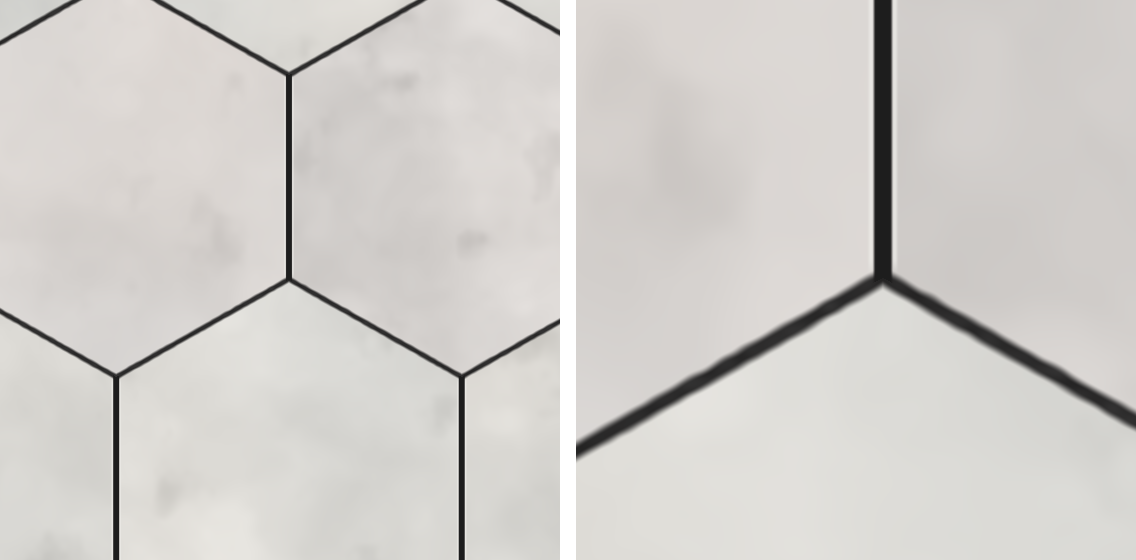
Left, the full canvas; right, a detail of the centre.
This pattern is drawn by a Shadertoy shader. Its source:

```glsl
// Large pale marble hexagon tiles with thin dark joints
#define TILE_W 0.617               // flat-to-flat width
#define ROW_H 0.539                // distance between rows
#define TIP_H 0.3568               // centre to upper tip
#define SHOULDER_H 0.1823          // centre to end of upright side
#define ORIGIN vec2(0.2075, 0.6836)
#define UPRIGHT_HALF 0.0053        // joint half widths
#define SLOPE_HALF 0.0044
#define STONE vec3(0.850, 0.838, 0.824)
#define JOINT vec3(0.115, 0.112, 0.112)
#define MOTTLE 0.17                // strength of the clouding

float hash(vec2 p) {
    vec3 q = fract(vec3(p.xyx) * 0.1031);
    q += dot(q, q.yzx + 33.33);
    return fract((q.x + q.y) * q.z);
}

float noise(vec2 p) {
    vec2 i = floor(p), f = fract(p);
    f = f * f * (3.0 - 2.0 * f);
    return mix(mix(hash(i), hash(i + vec2(1, 0)), f.x),
               mix(hash(i + vec2(0, 1)), hash(i + vec2(1, 1)), f.x), f.y);
}

float fbm(vec2 p) {
    float sum = 0.0, amp = 0.53;
    for (int i = 0; i < 4; i++) {
        sum += amp * noise(p);
        p = p * 2.03 + 17.3;
        amp *= 0.5;
    }
    return sum;
}

// Distances inward from the upright (x) and sloping (y) sides
vec2 sideDistances(vec2 p) {
    p = abs(p);
    vec2 normal = normalize(vec2(TIP_H - SHOULDER_H, 0.5 * TILE_W));
    return vec2(0.5 * TILE_W - p.x, dot(vec2(0.0, TIP_H) - p, normal));
}

vec2 wrapCell(vec2 p) {
    vec2 period = vec2(TILE_W, 2.0 * ROW_H);
    return p - period * floor(p / period + 0.5);
}

vec3 marble(vec2 uv, vec2 id) {
    vec2 p = uv + id * 3.7 + 40.0;
    float busy = mix(0.5, 1.0, 0.5 - 0.5 * cos(id.x * 1.5708));
    float cloud = fbm(p * 5.0 + 0.6 * fbm(p * 4.0)) - 0.5;
    float stain = smoothstep(0.6, 0.85, fbm(p * vec2(8.0, 7.0) + 9.0));
    float glow = smoothstep(0.7, 0.95, noise(p * vec2(9.0, 11.0) + 23.0));
    vec3 col = STONE + busy * (MOTTLE * cloud - 0.08 * stain + 0.025 * glow);
    // Alternate rows lean cool or warm
    float cool = mod(id.y, 2.0);
    col += mix(vec3(0.002, -0.003, -0.002), vec3(-0.003, 0.005, 0.002), cool);
    return col + 0.012 * (noise(p * 3.0 + 71.0) - 0.5) * vec3(1.0, -0.2, -1.0);
}

void mainImage(out vec4 fragColor, in vec2 fragCoord) {
    vec2 uv = fragCoord / iResolution.y;
    float px = 1.0 / iResolution.y;

    // Choose the tile from two interleaved rectangular lattices
    vec2 halfStep = vec2(0.5 * TILE_W, ROW_H);
    vec2 local = wrapCell(uv - ORIGIN);
    vec2 other = wrapCell(uv - ORIGIN - halfStep);
    vec2 side = sideDistances(local);
    vec2 otherSide = sideDistances(other);
    if (min(otherSide.x, otherSide.y) > min(side.x, side.y)) {
        local = other;
        side = otherSide;
    }
    vec2 id = floor((uv - ORIGIN - local) / halfStep + 0.5);

    vec3 col = marble(uv, id);

    // Thin light rim beside the upright joints
    float rim = 1.0 - smoothstep(0.0, 0.0025, abs(side.x - UPRIGHT_HALF - 0.0018));
    rim *= smoothstep(0.004, 0.014, side.y);
    col = mix(col, vec3(0.93, 0.925, 0.91), 0.75 * rim);

    // Softer, slightly uneven sloping joints, then crisp uprights
    float grain = noise(uv * vec2(95.0, 130.0)) - 0.5;
    float soft = max(0.0028, px);
    float slope = 1.0 - smoothstep(-soft, soft, side.y - SLOPE_HALF - 0.0012 * grain);
    col = mix(col, JOINT + 0.055 + 0.06 * grain, slope);
    float crisp = max(0.0011, 0.7 * px);
    float upright = 1.0 - smoothstep(-crisp, crisp, side.x - UPRIGHT_HALF);
    col = mix(col, JOINT, upright);

    fragColor = vec4(clamp(col, 0.0, 1.0), 1.0);
}
```
